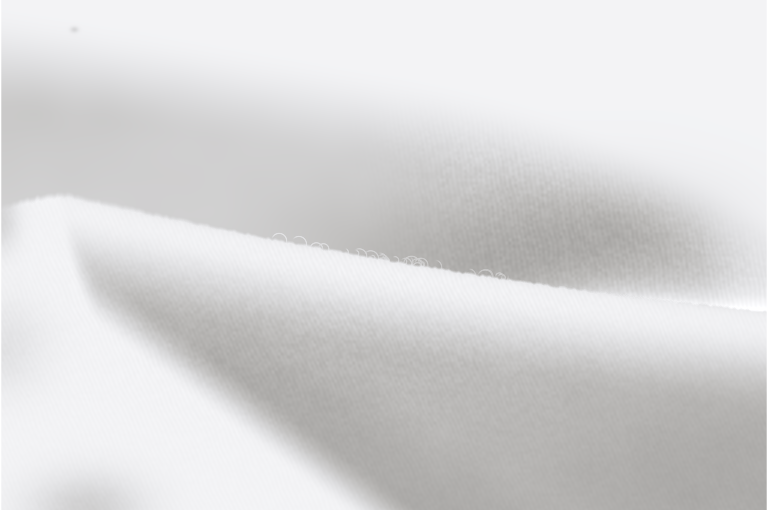
Give the GLSL for this texture, as a Shadertoy shader.

```glsl
// Soft folds of white knitted cloth under diffuse light.
// Two curved height lines split the cloth into a rear fold and a front ridge;
// smooth ramps shade them, then knit ribs, grain and loose fibres add detail.

float hash(vec2 p) {
    return fract(sin(dot(p, vec2(127.1, 311.7))) * 43758.5453);
}

float noise(vec2 p) {
    vec2 i = floor(p), f = fract(p);
    f = f * f * (3.0 - 2.0 * f);
    return mix(mix(hash(i), hash(i + vec2(1, 0)), f.x),
               mix(hash(i + vec2(0, 1)), hash(i + vec2(1, 1)), f.x), f.y);
}

// Soft elliptical spot, 1 at its centre
float spot(vec2 p, vec2 centre, vec2 radius) {
    vec2 d = (p - centre) / radius;
    return exp(-dot(d, d));
}

// Crest of the front ridge
float ridgeLine(float x) {
    float u = x - 0.137, left = max(-u, 0.0);
    return 0.617 - 0.235 * max(u, 0.0) + 0.05 * u * u - 1.5 * left * left;
}

// Upper limit of the shade on the rear fold
float rearLine(float x) {
    float bend = max(x - 0.8, 0.0);
    return 0.94 - 0.17 * x - 0.3 * bend * bend;
}

// Lower left panel, lit from the side
float panelLine(float x) {
    float rise = max(0.2 - x, 0.0);
    return 0.414 - 0.75 * (x - 0.215) + 20.0 * rise * rise;
}

float rearTone(vec2 p) {
    float depth = rearLine(p.x) - p.y;
    float above = max(p.y - ridgeLine(p.x), 0.0);
    float tone = mix(0.955, 0.82, smoothstep(-0.05, 0.15, depth));
    tone -= 0.14 * spot(p, vec2(0.93, 0.49), vec2(0.32, 0.13));
    tone -= 0.09 * spot(p, vec2(1.23, 0.54), vec2(0.2, 0.11));
    tone -= 0.03 * spot(p, vec2(0.05, 0.76), vec2(0.3, 0.1));
    // Light caught in the crease and along the right border
    tone += 0.17 * exp(-above / 0.03) * smoothstep(0.95, 1.3, p.x);
    tone += 0.06 * smoothstep(1.35, 1.5, p.x) * smoothstep(0.0, 0.15, depth);
    tone -= 0.1 * spot(p, vec2(0.146, 0.942), vec2(0.008, 0.006));
    return tone;
}

float frontTone(vec2 p) {
    float depth = ridgeLine(p.x) - p.y;
    float inPanel = panelLine(p.x) - p.y;
    float fold = mix(0.95, 0.735, smoothstep(0.03, 0.2, depth));
    fold -= 0.04 * exp(-max(depth, 0.0) / 0.006);
    fold -= 0.06 * smoothstep(0.12, 0.3, depth) * smoothstep(-0.28, -0.05, inPanel);
    fold -= 0.07 * spot(p, vec2(1.4, 0.05), vec2(0.4, 0.18));
    float panel = 0.955 - 0.14 * spot(p, vec2(0.17, 0.0), vec2(0.11, 0.07));
    panel -= 0.07 * spot(p, vec2(0.0, 0.32), vec2(0.09, 0.09));
    panel -= 0.12 * spot(p, vec2(0.0, 0.57), vec2(0.035, 0.06));
    return mix(fold, panel, smoothstep(-0.045, 0.075, inPanel));
}

// Thin curled fibres that stand off the crest
float fibres(vec2 p) {
    float sum = 0.0;
    for (float i = 0.0; i < 32.0; i++) {
        float x = 0.5 + 0.55 * hash(vec2(i, 1.0));
        if (i < 14.0) x = mix(x, 0.78, 0.8);
        float r = 0.005 + 0.011 * hash(vec2(i, 2.0));
        vec2 d = p - vec2(x, ridgeLine(x) + 0.008 * (hash(vec2(i, 3.0)) - 0.5));
        float arc = smoothstep(-0.3, 0.6, sin(atan(d.y, d.x) + 3.0 * hash(vec2(i, 4.0))));
        sum += arc * (1.0 - smoothstep(0.0003, 0.0022, abs(length(d) - r)));
    }
    return min(sum, 1.0);
}

void mainImage(out vec4 fragColor, in vec2 fragCoord) {
    vec2 p = fragCoord / iResolution.y;
    float aspect = iResolution.x / iResolution.y;

    // Front ridge over rear fold, with a fuzzy outline
    float fuzz = 0.004 * (noise(vec2(p.x * 150.0, 3.0)) - 0.5);
    float depth = ridgeLine(p.x) - p.y + fuzz;
    float soft = mix(0.008, 0.0035, smoothstep(0.1, 0.6, p.x));
    float front = smoothstep(-soft, soft, depth);
    float tone = mix(rearTone(p), frontTone(p), front);

    // Knit ribs and woolly grain, strongest in the focused parts
    float rearFocus = smoothstep(0.65, 1.0, p.x) * smoothstep(-0.04, 0.1, rearLine(p.x) - p.y);
    float frontFocus = mix(0.35, 1.0, spot(p, vec2(0.75, 0.38), vec2(0.6, 0.22)));
    float focus = mix(rearFocus, frontFocus, front);
    float wobble = 0.006 * noise(p * 25.0);
    float across = mix(p.x + 0.18 * p.y, p.x + 0.45 * p.y, front) + wobble;
    float ribs = sin(across * 6.2832 * 105.0) * (0.5 + 0.5 * noise(p * 60.0));
    float grain = noise(p * 170.0) + 0.6 * noise(p * vec2(90.0, 130.0)) - 0.8;
    float shade = smoothstep(0.98, 0.78, tone);
    tone += focus * (0.011 * ribs + 0.035 * grain * (0.3 + 0.7 * shade));
    tone += 0.012 * (noise(p * 14.0) - 0.5) * shade;

    tone += 0.1 * fibres(p) * (1.0 - front);

    // Warm shadows, cool lights, thin white side borders
    vec3 tint = mix(vec3(0.006, 0.0, -0.008), vec3(-0.003, -0.002, 0.006), smoothstep(0.68, 0.92, tone));
    float side = min(p.x, aspect - p.x);
    vec3 colour = mix(vec3(1.0), tone + tint, smoothstep(0.001, 0.004, side));
    fragColor = vec4(clamp(colour, 0.0, 1.0), 1.0);
}
```
